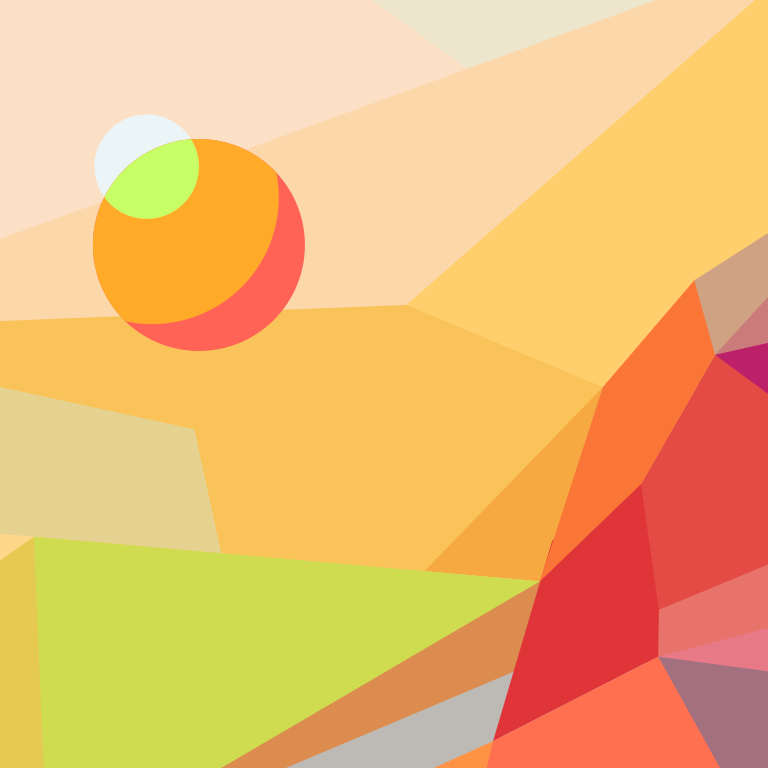
Give the GLSL for this background, as a WebGL 2 fragment shader.

```glsl
#version 300 es
precision highp float;
// A flat faceted landscape: pale sky, amber slopes, green field and red cliffs,
// with overlapping discs for a sun and moon. Straight-edged facets are signed
// distances to lines, painted back to front with overlaps so no seams show.
#define SUN_CENTER vec2(0.259, 0.681)
#define SUN_RADIUS 0.138
#define SUN_LIT_CENTER vec2(0.198, 0.743)
#define SUN_LIT_RADIUS 0.165
#define MOON_CENTER vec2(0.191, 0.783)
#define MOON_RADIUS 0.068
#define EDGE_WIDTH 1.0

uniform vec2 u_resolution;
out vec4 fragColor;

vec2 pos;     // position in canvas units
vec3 canvas;  // colour painted so far

vec3 rgb(int r, int g, int b) { return vec3(r, g, b) / 255.0; }

// Signed distance, positive to the right of the line from a to b
float side(vec2 a, vec2 b) {
    vec2 dir = normalize(b - a);
    return dot(pos - a, vec2(dir.y, -dir.x));
}

// Convex shapes with clockwise corners, positive inside
float tri(vec2 a, vec2 b, vec2 c) {
    return min(side(a, b), min(side(b, c), side(c, a)));
}
float quad(vec2 a, vec2 b, vec2 c, vec2 d) {
    return min(min(side(a, b), side(b, c)), min(side(c, d), side(d, a)));
}
float disc(vec2 center, float radius) { return radius - distance(pos, center); }

void paint(float dist, vec3 color) {
    float coverage = clamp(dist * u_resolution.y / EDGE_WIDTH + 0.5, 0.0, 1.0);
    canvas = mix(canvas, color, coverage);
}

void paintSkyAndSlopes() {
    vec2 ridge = vec2(0.529, 0.603);
    vec2 saddle = vec2(0.785, 0.496);
    canvas = rgb(251, 224, 198);
    paint(side(vec2(0.608, 0.911), vec2(0.484, 1.0)), rgb(237, 229, 204));
    paint(side(vec2(0.0, 0.689), vec2(0.855, 1.0)), rgb(252, 215, 170));
    paint(side(ridge, vec2(0.983, 1.0)), rgb(255, 207, 109));
    paint(min(side(vec2(0.0, 0.582), ridge), side(ridge, saddle)), rgb(249, 195, 90));
    paint(quad(vec2(-0.1, 0.518), vec2(0.253, 0.441),
               vec2(0.299, 0.23), vec2(-0.1, 0.23)), rgb(229, 210, 144));
    paint(tri(vec2(0.498, 0.2), saddle, vec2(0.74, 0.2)), rgb(247, 169, 65));
}

void paintField() {
    vec2 tip = vec2(0.703, 0.243);
    vec2 corner = vec2(0.044, 0.301);
    float field = side(vec2(0.0, 0.305), tip);
    paint(field, rgb(255, 215, 138));
    paint(min(field, side(vec2(0.0, 0.27), corner)), rgb(230, 201, 81));
    paint(min(field, side(vec2(0.057, 0.0), corner)), rgb(207, 220, 80));
    paint(side(vec2(0.288, 0.0), tip), rgb(219, 140, 78));
    paint(side(vec2(0.372, 0.0), vec2(0.668, 0.125)), rgb(189, 185, 180));
    paint(side(vec2(0.565, 0.0), vec2(0.642, 0.035)), rgb(255, 147, 69));
}

void paintCliffs() {
    vec2 peak = vec2(0.904, 0.635);
    vec2 notch = vec2(0.931, 0.538);
    vec2 saddle = vec2(0.785, 0.496);
    vec2 elbow = vec2(0.835, 0.37);
    vec2 shoulder = vec2(0.719, 0.296);
    vec2 ledge = vec2(0.858, 0.206);
    vec2 hub = vec2(0.857, 0.145);
    vec2 foot = vec2(0.642, 0.035);
    float right = 1.029;  // just beyond the canvas
    // Facets running off the right edge
    paint(quad(peak, vec2(right, 0.715), vec2(right, 0.453), vec2(0.911, 0.453)),
          rgb(206, 162, 130));
    paint(tri(notch, vec2(right, 0.645), vec2(right, 0.453)), rgb(203, 123, 122));
    paint(tri(notch, vec2(right, 0.56), vec2(right, 0.414)), rgb(188, 32, 105));
    paint(quad(notch, vec2(right, 0.466), vec2(right, 0.089), vec2(0.729, 0.186)),
          rgb(227, 75, 68));
    paint(quad(ledge, vec2(right, 0.277), vec2(right, 0.102), vec2(0.833, 0.138)),
          rgb(231, 115, 106));
    paint(tri(hub, vec2(right, 0.19), vec2(right, 0.102)), rgb(232, 121, 134));
    paint(quad(hub, vec2(right, 0.122), vec2(right, -0.042), vec2(0.833, -0.042)),
          rgb(163, 112, 127));
    // Dark face, coral base and orange crest
    float upperFace = quad(shoulder, vec2(0.832, 0.388), ledge, hub);
    float lowerFace = quad(shoulder, vec2(0.846, 0.271), hub, foot);
    paint(max(upperFace, lowerFace), rgb(223, 53, 57));
    paint(quad(foot, hub, vec2(0.961, -0.042), vec2(0.624, -0.042)), rgb(255, 112, 81));
    float upperCrest = quad(saddle, peak, notch, elbow);
    float lowerCrest = quad(saddle, vec2(0.859, 0.479), elbow, vec2(0.703, 0.243));
    paint(max(upperCrest, lowerCrest), rgb(250, 118, 55));
}

void paintSunAndMoon() {
    float sun = disc(SUN_CENTER, SUN_RADIUS);
    float moon = disc(MOON_CENTER, MOON_RADIUS);
    paint(moon, rgb(235, 244, 246));
    paint(sun, rgb(255, 99, 85));
    paint(min(sun, disc(SUN_LIT_CENTER, SUN_LIT_RADIUS)), rgb(255, 171, 41));
    paint(min(sun, moon), rgb(200, 255, 102));
}

void main() {
    pos = gl_FragCoord.xy / u_resolution.y;
    paintSkyAndSlopes();
    paintField();
    paintCliffs();
    paintSunAndMoon();
    fragColor = vec4(canvas, 1.0);
}
```
